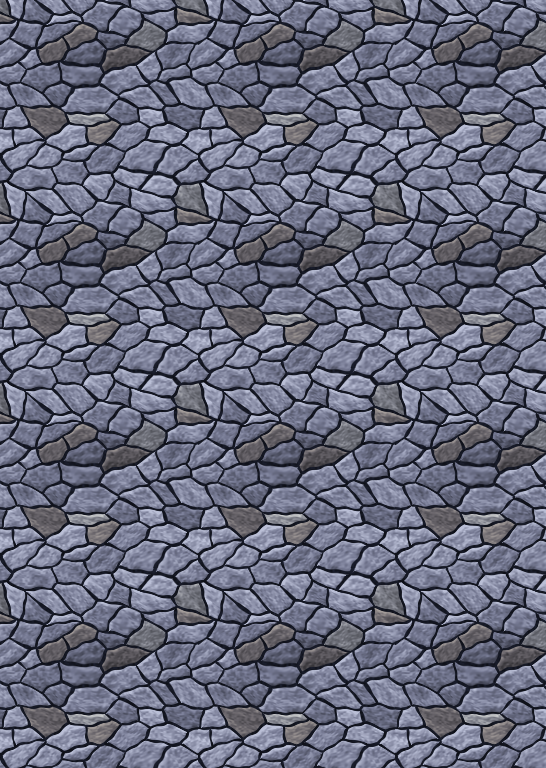
Write a WebGL 2 fragment shader that draws this texture.

```glsl
#version 300 es
precision highp float;

uniform vec2 u_resolution;
out vec4 fragColor;

const float TAU = 6.28318;
const vec2 TILE = vec2(0.2572, 0.2604);   // repeat size, in canvas heights
const vec2 GRID = vec2(6.0, 10.0);        // stones per repeat
const ivec2 REACH = ivec2(2, 3);          // neighbour search range

const vec3 GAP = vec3(0.07, 0.08, 0.12);
const vec3 SHADE = vec3(0.25, 0.26, 0.32);
const vec3 SLATE = vec3(0.46, 0.475, 0.575);
const vec3 FROST = vec3(0.73, 0.75, 0.84);
const vec3 EARTH = vec3(0.88, 0.82, 0.72);
const vec3 CREAM = vec3(1.12, 1.10, 0.98);

struct Stone {
    vec2 local;    // position along and across the stone
    vec2 slope;    // gradient of cost
    float cost;    // lowest cost owns the point
    vec3 rnd;
};

vec3 hash3(vec2 p) {
    vec3 h = fract(p.xyx * vec3(0.1031, 0.1030, 0.0973));
    h += dot(h, h.yxz + 33.33);
    return fract((h.xxy + h.yzz) * h.zyx);
}

float noise(vec2 p) {
    vec2 i = floor(p), f = fract(p);
    f = f * f * (3.0 - 2.0 * f);
    float low = mix(hash3(i).x, hash3(i + vec2(1, 0)).x, f.x);
    float high = mix(hash3(i + vec2(0, 1)).x, hash3(i + vec2(1, 1)).x, f.x);
    return mix(low, high, f.y);
}

// Enlarges the stones around a centre, wrapping over the repeat
vec2 swell(vec2 p, vec2 centre, float radius, float amount) {
    vec2 d = fract(p - centre + 0.5) - 0.5;
    return p - d * amount * exp(-dot(d, d) / (radius * radius));
}

// Tilted, flattened cell whose slant alternates from course to course
Stone stoneAt(vec2 p, vec2 cell) {
    vec2 key = mod(cell, GRID);
    vec3 rnd = hash3(key + 17.0);
    vec3 look = hash3(key + 71.0);
    vec2 stagger = vec2(0.5 * mod(cell.y, 2.0), 0.0);
    vec2 seed = (cell + 0.5 + stagger + 0.8 * (rnd.xy - 0.5)) / GRID;
    float tilt = 0.42 * cos(2.0 * TAU * (seed.y - 0.09)) + 0.5 * (rnd.z - 0.5);
    mat2 turn = mat2(cos(tilt), -sin(tilt), sin(tilt), cos(tilt));
    vec2 flatten = vec2(1.0, 3.2);
    vec2 local = turn * (p - seed);
    vec2 slope = 2.0 * transpose(turn) * (local * flatten);
    float cost = dot(local * local, flatten) - 0.009 * look.z;
    return Stone(local, slope, cost, look);
}

// Maps a tone of 0..1 onto the slate colours
vec3 slateRamp(float tone) {
    vec3 dark = mix(SHADE, SLATE, clamp(tone * 2.0, 0.0, 1.0));
    return mix(dark, FROST, clamp(tone * 2.0 - 1.0, 0.0, 1.0));
}

vec3 stoneColour(Stone s, float height, float rim, float light) {
    vec2 at = s.local + 20.0 * s.rnd.xy;
    float grain = noise(at * vec2(75.0, 120.0)) - 0.5;
    float streak = noise(at * vec2(14.0, 48.0)) - 0.5;
    float tone = 0.51 + 0.42 * (s.rnd.x - 0.5) + 0.09 * cos(TAU * height);
    tone += 0.42 * grain + 0.32 * streak;
    tone += rim * (0.26 * light + 0.14 * s.rnd.y);
    vec3 colour = slateRamp(tone);
    colour *= mix(vec3(1.0), EARTH, step(0.86, s.rnd.y));
    return colour * mix(vec3(1.0), CREAM, step(s.rnd.y, 0.05));
}

void main() {
    vec2 tile = fract(gl_FragCoord.xy / u_resolution.y / TILE);
    float pixel = 1.0 / (u_resolution.y * TILE.y);

    // Uneven outlines and a few broad stones
    vec2 p = tile + 0.003 * sin(TAU * (tile.yx * vec2(13.0, 11.0) + tile * 5.0));
    p = swell(p, vec2(0.77, 0.01), 0.14, 0.35);
    p = swell(p, vec2(0.62, 0.73), 0.10, 0.30);
    p = swell(p, vec2(0.43, 0.49), 0.17, 0.33);

    // Stone that owns this point
    vec2 base = floor(p * GRID);
    vec2 owner = base;
    Stone stone = stoneAt(p, base);
    for (int y = -REACH.y; y <= REACH.y; y++)
    for (int x = -REACH.x; x <= REACH.x; x++) {
        vec2 cell = base + vec2(x, y);
        Stone other = stoneAt(p, cell);
        if (other.cost < stone.cost) { stone = other; owner = cell; }
    }

    // Distance and direction to its nearest edge
    float edge = 1.0;
    vec2 outward = vec2(0.0, 1.0);
    for (int y = -REACH.y; y <= REACH.y; y++)
    for (int x = -REACH.x; x <= REACH.x; x++) {
        vec2 cell = base + vec2(x, y);
        if (cell == owner) continue;
        Stone other = stoneAt(p, cell);
        vec2 across = stone.slope - other.slope;
        float steep = max(length(across), 0.0001);
        float d = (other.cost - stone.cost) / steep;
        if (d < edge) { edge = d; outward = across / steep; }
    }

    // Lit upper rims, shadowed lower rims and dark joints
    float light = dot(outward, normalize(vec2(-0.4, 0.9)));
    float rim = 1.0 - smoothstep(0.006, 0.028, edge);
    vec3 colour = stoneColour(stone, tile.y, rim, light);
    float joint = 0.004 - 0.0025 * light + 0.005 * noise(tile * 28.0);
    float cover = smoothstep(joint - 0.6 * pixel, joint + 0.6 * pixel, edge);
    vec3 gap = GAP * (0.7 + 0.8 * noise(tile * 90.0));
    fragColor = vec4(mix(gap, colour, cover), 1.0);
}
```
